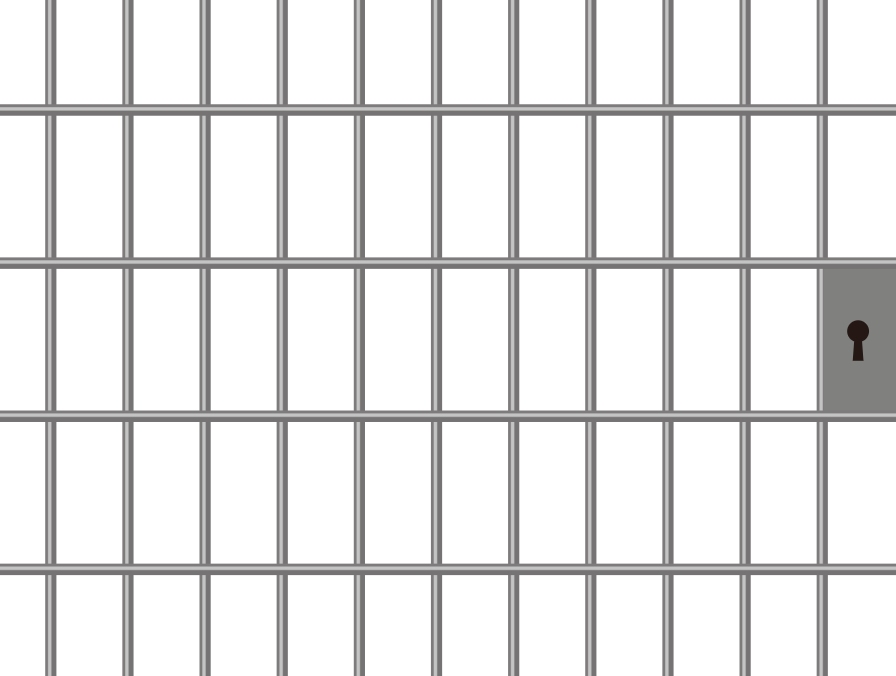
Give the GLSL for this pattern, as a Shadertoy shader.

```glsl
// Steel prison bars on white with a lock plate and keyhole at the right.
// All lengths are fractions of the canvas width.
#define BAR_PITCH   vec2(0.0861, 0.1709)
#define BAR_FIRST   vec2(0.0567, 0.1190)
#define BAR_LAST    vec2(10.0, 3.0)
#define BAR_WIDTH   vec2(0.0125, 0.0128)
#define SHINE_POS   0.10
#define STEEL_DARK  vec3(0.46, 0.45, 0.45)
#define STEEL_LIGHT vec3(0.77, 0.77, 0.77)
#define PLATE_COLOR vec3(0.50, 0.50, 0.495)
#define PLATE_LEFT  0.9190
#define KEY_CENTER  vec2(0.9577, 0.3848)
#define KEY_RADIUS  0.0122
#define KEY_COLOR   vec3(0.14, 0.09, 0.08)

// Antialiased coverage of a signed distance
float coverage(float dist, float pixel) {
    return clamp(0.5 - dist / pixel, 0.0, 1.0);
}

// Signed offset from the nearest bar axis, limited to the existing bars
float barOffset(float x, float first, float pitch, float last) {
    float index = clamp(round((x - first) / pitch), 0.0, last);
    return x - first - index * pitch;
}

// Steel shading across a bar; t runs from -0.5 to 0.5
vec3 steel(float t) {
    float shine = 1.0 - smoothstep(0.07, 0.24, abs(t - SHINE_POS));
    float rim = 0.10 * smoothstep(0.15, 0.35, t);
    return mix(STEEL_DARK, STEEL_LIGHT, max(shine, rim));
}

// Round head with a stem that widens downwards
float keyhole(vec2 p) {
    float head = length(p) - KEY_RADIUS;
    float halfWidth = mix(0.0036, 0.0060, clamp(-p.y / 0.033, 0.0, 1.0));
    float stem = max(abs(p.x) - halfWidth, abs(p.y + 0.0165) - 0.0165);
    return min(head, stem);
}

void mainImage(out vec4 fragColor, in vec2 fragCoord) {
    float pixel = 1.0 / iResolution.x;
    vec2 p = fragCoord * pixel;
    vec3 color = vec3(1.0);

    // Upright bars, lit from the left
    float dx = barOffset(p.x, BAR_FIRST.x, BAR_PITCH.x, BAR_LAST.x);
    float upright = coverage(abs(dx) - 0.5 * BAR_WIDTH.x, pixel);
    color = mix(color, steel(-dx / BAR_WIDTH.x), upright);

    // Lock plate between the two middle crossbars
    float plateMid = BAR_FIRST.y + 1.5 * BAR_PITCH.y;
    float plate = max(PLATE_LEFT - p.x, abs(p.y - plateMid) - 0.5 * BAR_PITCH.y);
    color = mix(color, PLATE_COLOR, coverage(plate, pixel));
    color = mix(color, KEY_COLOR, coverage(keyhole(p - KEY_CENTER), pixel));

    // Crossbars in front, lit from above
    float dy = barOffset(p.y, BAR_FIRST.y, BAR_PITCH.y, BAR_LAST.y);
    float cross = coverage(abs(dy) - 0.5 * BAR_WIDTH.y, pixel);
    color = mix(color, steel(dy / BAR_WIDTH.y), cross);

    fragColor = vec4(color, 1.0);
}
```
